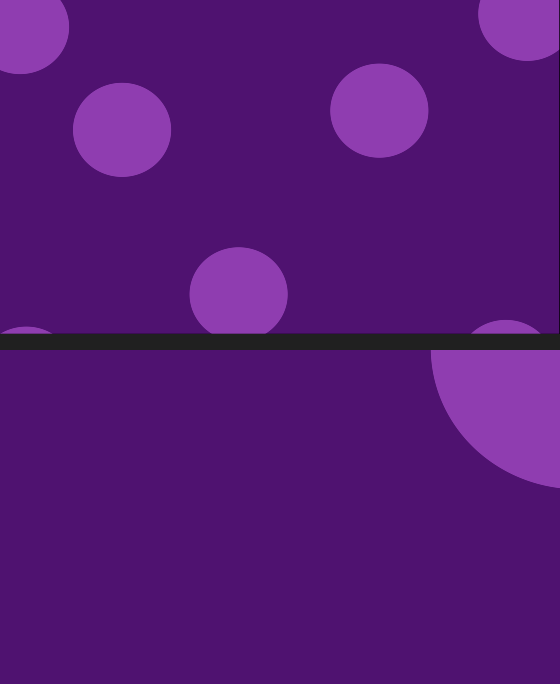
Top: the whole. Bottom: its middle third, enlarged.
This pattern is drawn by a WebGL 2 fragment shader. Its source:

```glsl
#version 300 es
precision highp float;
// Large, sparse lilac dots scattered in sagging festoons on deep purple.

#define GROUND vec3(0.31, 0.07, 0.44)
#define DOT_COLOR vec3(0.56, 0.24, 0.69)
#define DOT_RADII vec2(0.147, 0.141)
#define PITCH vec2(0.369, 1.057)
#define START vec2(0.070, 0.929)
#define DROP 0.83
#define LEAN 0.105
#define TILT vec2(0.0067, 0.0225)
#define SPLAY 0.0175
#define JITTER 0.02
#define SPAN 4.0
#define RIM vec2(0.0024, 0.003)

uniform vec2 u_resolution;
out vec4 fragColor;

// Integer hash of a cell, giving two values in 0..1.
vec2 hash2(vec2 cell) {
    uvec2 q = uvec2(ivec2(cell)) * uvec2(1597u, 3571u);
    uint n = (q.x ^ q.y) * 277803u;
    n = (n ^ (n >> 15)) * 73244475u;
    n ^= n >> 16;
    return vec2(n & 65535u, n >> 16) / 65535.0;
}

// Centre of the dot in a given column and festoon row.
vec2 dotCentre(vec2 cell) {
    float phase = mod(cell.x, SPAN) / SPAN;
    float sag = pow(1.0 - abs(2.0 * phase - 1.0), 1.42);
    float swing = sin(6.28318 * phase);
    vec2 shift = vec2(LEAN * sin(3.14159 * phase), DROP * sag + TILT.y * swing);
    vec2 skew = cell.x * vec2(SPLAY * (0.5 - cell.y), TILT.x);
    vec2 jitter = JITTER * (hash2(cell) - 0.5);
    return START + vec2(1.0, -1.0) * cell * PITCH - shift + skew + jitter;
}

// Approximate signed distance to an axis-aligned ellipse.
float ellipseDistance(vec2 offset, vec2 radii) {
    return (length(offset / radii) - 1.0) * min(radii.x, radii.y);
}

void main() {
    // Units of canvas height, origin at the lower left.
    vec2 p = gl_FragCoord.xy / u_resolution.y;
    float pixel = 1.0 / u_resolution.y;

    // Nearest dot among the neighbouring columns and rows.
    vec2 home = floor((p - START) * vec2(1.0, -1.0) / PITCH + 0.5);
    float nearest = 1.0;
    for (int x = -1; x <= 1; x++) {
        for (int y = -1; y <= 1; y++) {
            vec2 centre = dotCentre(home + vec2(x, y));
            nearest = min(nearest, ellipseDistance(p - centre, DOT_RADII));
        }
    }

    // Flat fill with a one-pixel soft edge.
    float cover = 1.0 - smoothstep(-0.5 * pixel, 0.5 * pixel, nearest);
    vec3 color = mix(GROUND, DOT_COLOR, cover);

    // Hairline rim: dark on the right, faint along the bottom.
    vec2 gap = vec2(u_resolution.x * pixel - p.x, p.y);
    vec2 rim = clamp((RIM - gap) / pixel + 0.5, 0.0, 1.0);
    color *= (1.0 - 0.9 * rim.x) * (1.0 - 0.25 * rim.y);
    fragColor = vec4(color, 1.0);
}
```
